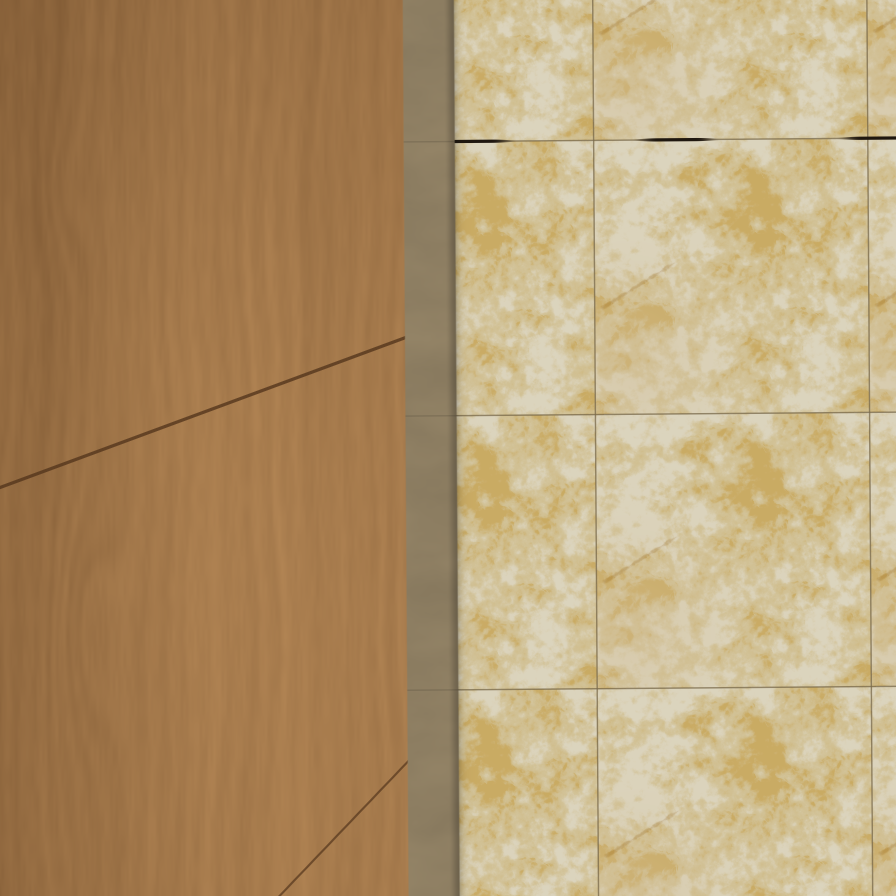
A Shadertoy shader for this texture:

```glsl
// Wood panels with slanted seams, a grey stone strip and mottled yellow tiles.

const float TAU = 6.2831853;
const float LEAN = 0.0065;          // sideways drift of upright edges, top to bottom
const float TILT = 0.008;           // slope of the level joints
const float WOOD_EDGE = 0.4495;     // right end of the wood at the top
const float STRIP_EDGE = 0.5065;    // right end of the strip at the top
const float TILE_SIZE = 0.306;
const vec2 TILE_ORIGIN = vec2(0.6615, 0.232);
const float JOINT_HALF = 0.0008;
const float GRAIN_FREQ = 44.0;

const vec3 WOOD_DARK = vec3(0.51, 0.36, 0.21);
const vec3 WOOD_LIGHT = vec3(0.645, 0.475, 0.295);
const vec3 WOOD_SEAM = vec3(0.33, 0.21, 0.11);
const vec3 STRIP_COLOR = vec3(0.555, 0.495, 0.385);
const vec3 TILE_YELLOW = vec3(0.79, 0.67, 0.39);
const vec3 TILE_CREAM = vec3(0.82, 0.755, 0.58);
const vec3 TILE_WHITE = vec3(0.86, 0.83, 0.74);
const vec3 JOINT_COLOR = vec3(0.47, 0.41, 0.29);

float hash(vec2 p) {
    vec3 q = fract(p.xyx * 0.1031);
    q += dot(q, q.yzx + 33.33);
    return fract((q.x + q.y) * q.z);
}

float noise(vec2 p) {
    vec2 i = floor(p), f = fract(p);
    f = f * f * (3.0 - 2.0 * f);
    return mix(mix(hash(i), hash(i + vec2(1, 0)), f.x),
               mix(hash(i + vec2(0, 1)), hash(i + vec2(1, 1)), f.x), f.y);
}

float fbm(vec2 p) {
    float sum = 0.0, amp = 0.5;
    for (int i = 0; i < 4; i++) {
        sum += amp * noise(p);
        p = mat2(1.6, 1.2, -1.2, 1.6) * p + 7.3;
        amp *= 0.5;
    }
    return sum / 0.9375;
}

// Distance to the nearest jittered cell centre
float cellular(vec2 p) {
    vec2 cell = floor(p);
    float nearest = 2.0;
    for (int k = 0; k < 9; k++) {
        vec2 c = cell + vec2(k % 3 - 1, k / 3 - 1);
        nearest = min(nearest, length(c + vec2(hash(c), hash(c + 41.7)) - p));
    }
    return nearest;
}

float blob(vec2 p, vec2 center, vec2 radius) {
    vec2 q = (p - center) / radius;
    return exp(-dot(q, q));
}

float segment(vec2 p, vec2 a, vec2 b) {
    vec2 d = b - a;
    return length(p - a - d * clamp(dot(p - a, d) / dot(d, d), 0.0, 1.0));
}

float stroke(float dist, float halfWidth, float px) {
    return clamp((halfWidth - dist) / px + 0.5, 0.0, 1.0);
}

vec3 wood(vec2 uv, float px) {
    // Upright grain bent around two knots
    float warp = 0.006 * sin(uv.y * 7.0 + uv.x * 9.0) + 0.003 * sin(uv.y * 19.0 - uv.x * 23.0);
    float field = uv.x + warp + 0.012 * fbm(uv * vec2(14.0, 3.0));
    field += 0.055 * blob(uv, vec2(0.095, 0.31), vec2(0.035, 0.13));
    field += 0.025 * blob(uv, vec2(0.075, 0.79), vec2(0.025, 0.07));
    float rings = sin(field * TAU * GRAIN_FREQ + 3.0 * noise(vec2(field * 16.0, 2.0)));
    float streak = noise(vec2(field * 120.0, uv.y * 3.0)) - 0.5;
    float fiber = noise(vec2(uv.x * 330.0, uv.y * 38.0)) - 0.5;
    float broad = noise(vec2(field * 18.0, uv.y * 1.5)) - 0.5;

    float light = 0.45 + 0.55 * smoothstep(0.0, 0.28, uv.x) - 0.32 * uv.y * uv.y;
    light += 0.22 * blob(uv, vec2(0.22, 0.45), vec2(0.2, 0.4));
    light += 0.07 * rings + 0.17 * streak + 0.15 * fiber + 0.2 * broad;
    light -= 0.14 * blob(uv, vec2(0.35, 0.72), vec2(0.014, 0.3));
    vec3 col = mix(WOOD_DARK, WOOD_LIGHT, light);

    float upper = segment(uv, vec2(-0.02, 0.4485), vec2(0.46, 0.626));
    float lower = segment(uv, vec2(0.30, -0.0125), vec2(0.46, 0.155));
    col = mix(col, WOOD_SEAM, 0.8 * stroke(upper, 0.0018, px));
    return mix(col, WOOD_SEAM, 0.7 * stroke(lower, 0.0012, px));
}

vec3 tiles(vec2 p) {
    // Every tile carries the same mottling; 0 is yellow, 1 is white
    float coarse = fbm(p * 5.0 + 3.0) - 0.5;
    float medium = fbm(p * 15.0 + 2.0 * coarse) - 0.5;
    float fine = fbm(p * 42.0 + 11.0) - 0.5;
    float tone = 0.5 + 0.9 * coarse + 1.1 * medium + 0.75 * fine;
    tone += 0.32 * blob(p, vec2(0.17, 0.66), vec2(0.18, 0.16));
    tone += 0.30 * blob(p, vec2(0.55, 0.96), vec2(0.25, 0.06));
    tone += 0.28 * blob(p, vec2(0.92, 0.88), vec2(0.08, 0.13));
    tone += 0.22 * blob(p, vec2(0.77, 0.25), vec2(0.12, 0.18));
    tone -= 0.30 * blob(p, vec2(0.62, 0.77), vec2(0.22, 0.13));
    tone -= 0.22 * blob(p, vec2(0.71, 0.14), vec2(0.03, 0.07));
    tone -= 0.20 * blob(p, vec2(0.98, 0.25), vec2(0.05, 0.3));
    float fleck = 1.0 - smoothstep(0.1, 0.4, cellular(p * 26.0 + 3.0 * medium));
    tone -= 0.2 * fleck * smoothstep(0.1, -0.15, coarse + medium);
    vec3 col = mix(TILE_YELLOW, TILE_CREAM, smoothstep(0.0, 0.5, tone));
    col = mix(col, TILE_WHITE, smoothstep(0.45, 0.95, tone));
    float beige = blob(p, vec2(0.12, 0.2), vec2(0.3, 0.3));
    col = mix(col, vec3(0.82, 0.74, 0.58), 0.4 * beige);
    float scratch = segment(p, vec2(0.03, 0.39), vec2(0.29, 0.55)) + 0.012 * fine;
    return col - vec3(0.06, 0.09, 0.12) * smoothstep(0.009, 0.0, scratch);
}

void mainImage(out vec4 fragColor, in vec2 fragCoord) {
    vec2 uv = fragCoord / iResolution.xy;
    float px = 1.0 / iResolution.y;
    float x = uv.x - LEAN * (1.0 - uv.y);
    vec2 grid = (vec2(x, uv.y - TILT * (uv.x - 0.75)) - TILE_ORIGIN) / TILE_SIZE;
    vec2 joint = abs(grid - round(grid)) * TILE_SIZE;

    // Tiles and joints, with open gaps along the top row
    vec3 col = tiles(fract(grid));
    float topRow = step(1.5, grid.y);
    float gap = topRow * smoothstep(0.2, 0.85, cos(TAU * (uv.x - 0.755) / 0.2275));
    col = mix(col, JOINT_COLOR, 0.75 * stroke(joint.x, JOINT_HALF, px));
    col = mix(col, mix(JOINT_COLOR, vec3(0.12, 0.09, 0.06), gap),
              mix(0.75, 1.0, gap) * stroke(joint.y, JOINT_HALF + 0.001 * gap, px));
    col *= 1.0 - 0.22 * exp(-max(x - STRIP_EDGE, 0.0) / 0.004);

    // Stone strip, shaded where it meets the tiles
    float cloud = fbm(uv * vec2(14.0, 24.0)) - 0.5;
    vec3 strip = STRIP_COLOR * (1.0 + 0.12 * cloud);
    strip *= 1.0 - 0.22 * smoothstep(0.012, 0.0, STRIP_EDGE - x);
    strip *= 1.0 - 0.12 * stroke(joint.y, JOINT_HALF, px);
    col = mix(strip, col, smoothstep(-px, px, x - STRIP_EDGE));

    // Wood on the left
    col = mix(wood(uv, px), col, smoothstep(-px, px, x - WOOD_EDGE));
    fragColor = vec4(col, 1.0);
}
```
